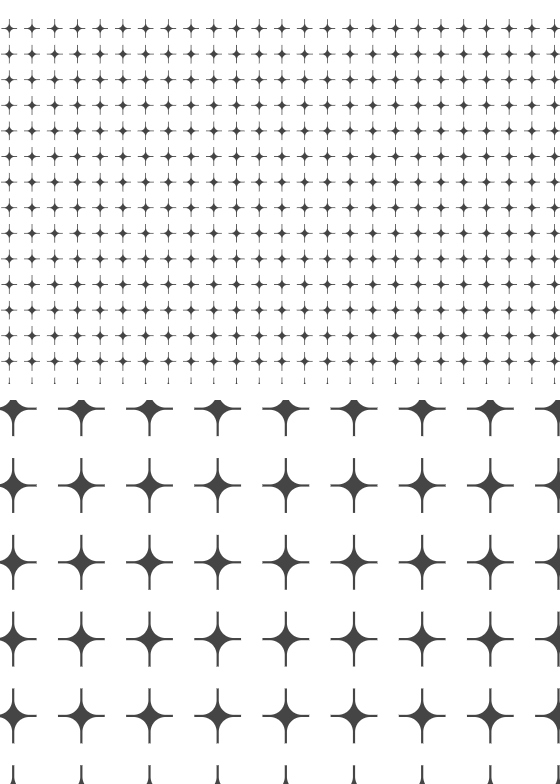
Top: the whole. Bottom: its middle third, enlarged.
Give the GLSL for this pattern, as a Shadertoy shader.

```glsl
// Lengths are fractions of the canvas height
#define PITCH vec2(0.05917, 0.06667)
#define FIRST_STAR vec2(0.0242, 0.9258)
#define ARM_LENGTH vec2(0.0203, 0.0238)
#define ARM_HALF_WIDTH 0.00095
#define FILLET_RADIUS 0.0129
#define INK vec3(0.27)
#define PAPER vec3(1.0)

// Signed distance to a cross whose inner corners are rounded by arcs
float starDistance(vec2 p) {
    p = abs(p);
    float arcCentre = ARM_HALF_WIDTH + FILLET_RADIUS;
    float cross = min(p.x, p.y) - ARM_HALF_WIDTH;
    float fillet = FILLET_RADIUS - length(p - arcCentre);
    float body = max(p.x, p.y) < arcCentre ? fillet : cross;

    // Blunt arm tips
    vec2 tip = p - ARM_LENGTH;
    return max(body, max(tip.x, tip.y));
}

void mainImage(out vec4 fragColor, in vec2 fragCoord) {
    float pixel = 1.0 / iResolution.y;
    vec2 uv = fragCoord * pixel;

    // Nearest star, with rows counted downward from the top margin
    vec2 offset = (uv - FIRST_STAR) * vec2(1.0, -1.0);
    vec2 cell = max(floor(offset / PITCH + 0.5), 0.0);
    vec2 local = offset - cell * PITCH;

    // Coverage over one pixel
    float coverage = clamp(0.5 - starDistance(local) / pixel, 0.0, 1.0);
    fragColor = vec4(mix(PAPER, INK, coverage), 1.0);
}
```
